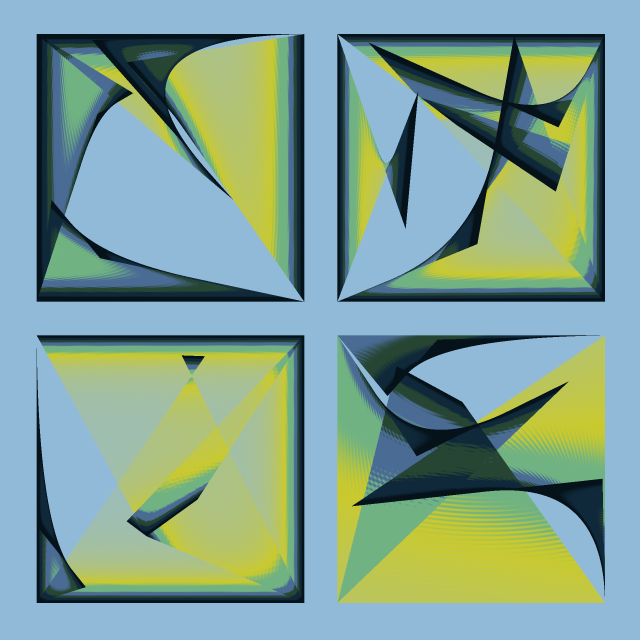
Reproduce this background procedurally as a Shadertoy shader.

```glsl
float cross2(vec2 a, vec2 b) { return a.x * b.y - a.y * b.x; }

// Corners of the unit square, clockwise from the upper left
vec2 corner(int i) {
    i = i % 4;
    return vec2(i == 1 || i == 2 ? 1.0 : 0.0, i < 2 ? 1.0 : 0.0);
}

// Line spacing along the sweep: x = crowding at its start, y = late boost
float crowding(float t, vec2 pace) {
    float bothEnds = 0.36 * pow(4.0 * t * (1.0 - t) + 0.01, -1.4);
    float farEnd = 0.7 * pow(1.0 - t + 0.008, -0.75);
    return mix(farEnd, bothEnds, pace.x) * (1.0 + pace.y * step(0.7, t));
}

// Density at p of the segments swept from side (a0, b0) to (a1, b1)
float sweepDensity(vec2 p, vec2 a0, vec2 b0, vec2 a1, vec2 b1, vec2 pace) {
    vec2 moveA = a1 - a0, side = b0 - a0, turn = b1 - b0 - moveA, q = p - a0;

    // The segment at time t meets p where a*t*t + b*t + c = 0
    float a = -cross2(moveA, turn);
    float b = cross2(q, turn) - cross2(moveA, side);
    float c = cross2(q, side);
    if (abs(a) < 1e-5) a = 1e-5;
    float disc = b * b - 4.0 * a * c;
    if (disc < 0.0) return 0.0;

    float root = sqrt(disc);
    float h = -0.5 * (b + (b < 0.0 ? -root : root));
    if (abs(h) < 1e-7) h = 1e-7;
    vec2 times = vec2(h / a, c / h);

    float density = 0.0;
    for (int i = 0; i < 2; i++) {
        float t = times[i];
        vec2 span = side + t * turn;
        float along = dot(q - t * moveA, span) / max(dot(span, span), 1e-6);
        if (t >= 0.0 && t <= 1.0 && along >= 0.0 && along <= 1.0) {
            float fringe = 1.0 + 0.4 * t * (1.0 - t) * sin(300.0 * t + 60.0 * along * (1.0 - along));
            density += crowding(t, pace) * fringe * length(span) / max(root, 0.01);
        }
    }
    return density;
}

// End positions of the four sides: top, right, bottom, left
mat4 sweepTargets(vec2 cell) {
    if (cell.y > 0.5) {
        if (cell.x < 0.5)
            return mat4(0.735, 0.38, 0.206, 0.978,  0.336, 0.894, 0.517, 0.692,
                        0.237, 0.162, 0.056, 0.38,  0.227, 0.701, 0.361, 0.779);
        return mat4(0.445, 0.66, 0.816, 0.411,  0.826, 0.651, 0.115, 0.969,
                    0.66, 0.994, 0.523, 0.215,  0.302, 0.785, 0.255, 0.271);
    }
    if (cell.x < 0.5)
        return mat4(0.411, 0.249, 0.601, 0.386,  0.336, 0.305, 0.411, 0.249,
                    0.542, 0.925, 0.629, 0.922,  0.184, 0.059, 0.009, 0.277);
    return mat4(0.187, 0.773, 0.374, 0.984,  0.053, 0.361, 0.991, 0.464,
                0.467, 0.751, 0.221, 0.885,  0.866, 0.829, 0.296, 0.548);
}

// Amount of ink for the four sides, in the same order
vec4 sideInk(vec2 cell) {
    vec4 upper = mix(vec4(1.5, 1.0, 1.6, 1.8), vec4(0.8, 0.7, 0.8, 0.8), cell.x);
    vec4 lower = mix(vec4(0.58, 0.58, 0.58, 1.0), vec4(1.0), cell.x);
    return mix(lower, upper, cell.y);
}

// Sky through yellow, green and blue to near black
vec3 inkColor(float d) {
    vec3 col = mix(vec3(0.57, 0.73, 0.85), vec3(0.79, 0.79, 0.18), clamp(d / 1.1, 0.0, 1.0));
    col = mix(col, vec3(0.44, 0.70, 0.51), smoothstep(1.1, 1.5, d));
    col = mix(col, vec3(0.29, 0.42, 0.58), smoothstep(2.3, 2.7, d));
    col = mix(col, vec3(0.15, 0.27, 0.20), smoothstep(3.8, 4.4, d));
    col = mix(col, vec3(0.06, 0.16, 0.23), smoothstep(6.0, 6.8, d));
    return mix(col, vec3(0.02, 0.07, 0.10), smoothstep(11.0, 18.0, d));
}

vec3 scene(vec2 uv) {
    vec2 cell = step(0.5, uv);
    vec2 p = (uv - vec2(0.0573, 0.058) - cell * vec2(0.47, 0.4708)) / 0.418;
    if (any(lessThan(p, vec2(0.0))) || any(greaterThan(p, vec2(1.0))))
        return inkColor(0.0);

    vec2 pace = vec2(cell.x > cell.y ? 0.0 : 1.0, 2.0 * cell.x * cell.y);
    mat4 targets = sweepTargets(cell);
    vec4 ink = sideInk(cell);
    float density = 0.0;
    for (int i = 0; i < 4; i++)
        density += ink[i] * sweepDensity(p, corner(i), corner(i + 1),
                                         targets[i].xy, targets[i].zw, pace);
    return inkColor(density);
}

void mainImage(out vec4 fragColor, in vec2 fragCoord) {
    // Average a 3 by 3 grid of samples to smooth the edges
    vec3 col = vec3(0.0);
    for (int i = 0; i < 9; i++) {
        vec2 jitter = vec2(i % 3 - 1, i / 3 - 1) / 3.0;
        col += scene((fragCoord + jitter) / iResolution.xy);
    }
    fragColor = vec4(col / 9.0, 1.0);
}
```
